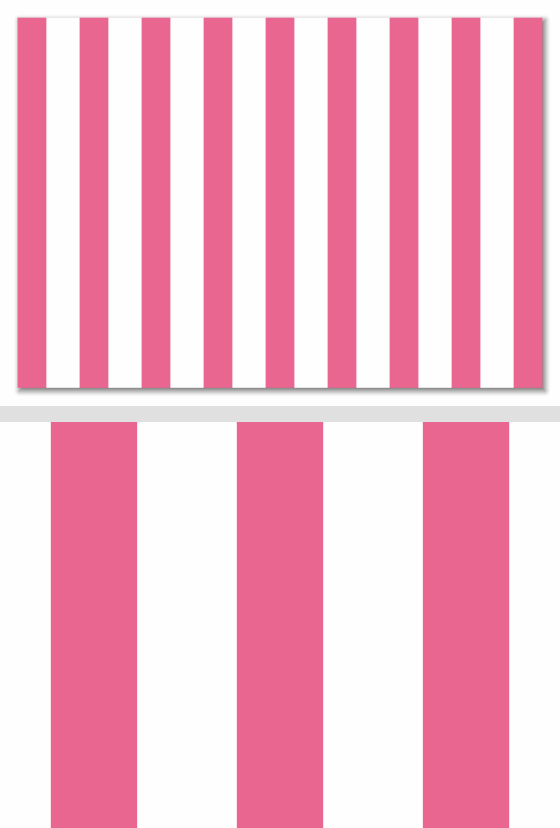
Top: the whole. Bottom: its middle third, enlarged.
Give the GLSL for this pattern, as a WebGL 2 fragment shader.

```glsl
#version 300 es
precision highp float;

uniform vec2 u_resolution;
out vec4 outColor;

const vec3 PAPER = vec3(1.0, 0.995, 1.0);
const vec3 PINK = vec3(0.91, 0.40, 0.56);
const vec3 SHADOW = vec3(0.0);

// All lengths are fractions of the canvas width.
const float STRIPE_COUNT = 9.0;
const float STRIPE_WIDTH = 0.0514;
const float MARGIN_SIDE = 0.0314;
const float MARGIN_TOP = 0.0316;
const float MARGIN_BOTTOM = 0.0325;
const vec2 SHADOW_OFFSET = vec2(0.004, -0.005);
const float SHADOW_BLUR = 0.012;
const float SHADOW_STRENGTH = 0.6;

float boxDistance(vec2 p, vec2 center, vec2 halfSize) {
    vec2 d = abs(p - center) - halfSize;
    return length(max(d, 0.0)) + min(max(d.x, d.y), 0.0);
}

// Coverage of a shape from its signed distance.
float coverage(float dist, float pixel) {
    return clamp(0.5 - dist / pixel, 0.0, 1.0);
}

// Signed distance to equal vertical bars, the first starting at x = 0.
float stripeDistance(float x, float period, float width) {
    float local = mod(x - 0.5 * width + 0.5 * period, period) - 0.5 * period;
    return abs(local) - 0.5 * width;
}

float softShadow(float dist, float blur) {
    return 1.0 - smoothstep(-blur, blur, dist);
}

void main() {
    float pixel = 1.0 / u_resolution.x;
    vec2 p = gl_FragCoord.xy * pixel;
    float canvasHeight = u_resolution.y * pixel;

    // Card bounds
    vec2 low = vec2(MARGIN_SIDE, MARGIN_BOTTOM);
    vec2 high = vec2(1.0 - MARGIN_SIDE, canvasHeight - MARGIN_TOP);
    vec2 center = 0.5 * (low + high);
    vec2 halfSize = 0.5 * (high - low);

    // Drop shadow on the background
    float shadowDist = boxDistance(p - SHADOW_OFFSET, center, halfSize);
    float shade = SHADOW_STRENGTH * softShadow(shadowDist, SHADOW_BLUR);
    vec3 color = mix(PAPER, SHADOW, shade);

    // Striped card, with a bar flush against each side
    float period = (high.x - low.x - STRIPE_WIDTH) / (STRIPE_COUNT - 1.0);
    float bars = coverage(stripeDistance(p.x - low.x, period, STRIPE_WIDTH), pixel);
    // Bars at the sides are cut by the card edge alone.
    bars = max(bars, step(p.x, low.x + pixel));
    bars = max(bars, step(high.x - pixel, p.x));
    vec3 card = mix(PAPER, PINK, bars);

    color = mix(color, card, coverage(boxDistance(p, center, halfSize), pixel));
    outColor = vec4(color, 1.0);
}
```
